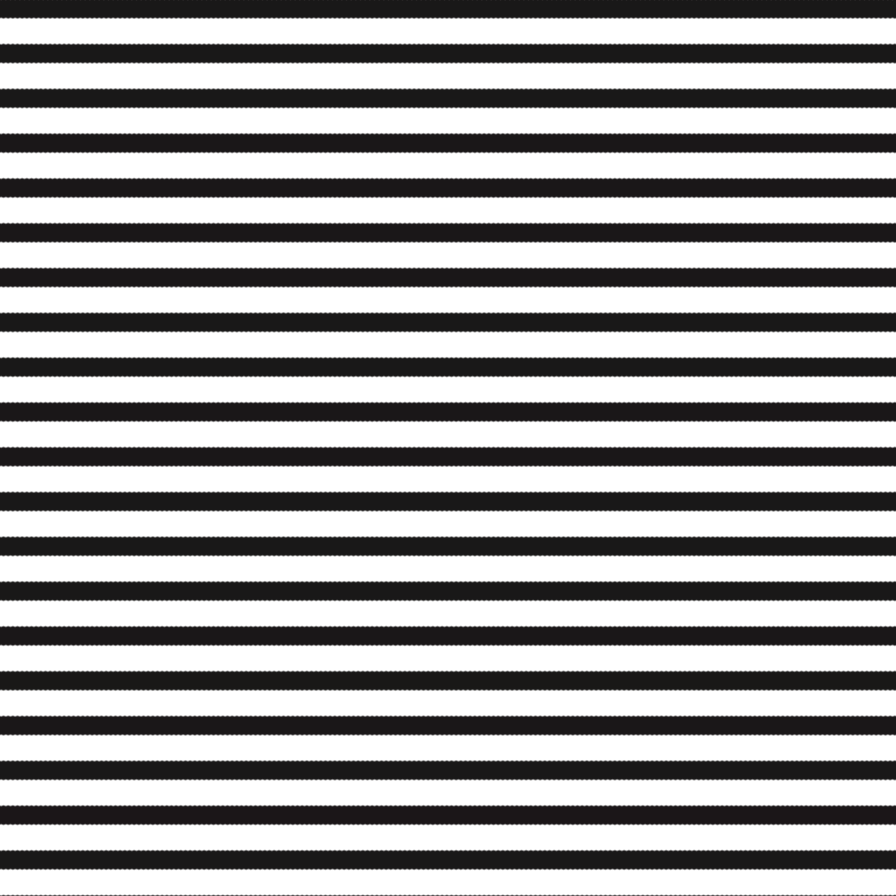
A WebGL 2 fragment shader for this pattern:

```glsl
#version 300 es
precision highp float;
// Horizontal near-black stripes on white, evenly repeated down the canvas.
// Each stripe is a distance band around its centre line, with faintly
// serrated soft edges and a very slight change of tint between stripes.

#define STRIPE_COUNT 20.0     // repeats down the canvas
#define STRIPE_WIDTH 0.42     // share of one repeat that is dark
#define STRIPE_CENTRE 0.195   // centre line, in repeats below the top
#define EDGE_SOFTNESS 0.028   // half width of the edge blend, in repeats
#define TOOTH_COUNT 192.0     // edge serrations across the canvas
#define TOOTH_DEPTH 0.006     // serration height, in repeats
#define TINT_VARIATION 0.008  // colour shift between stripes

uniform vec2 u_resolution;
out vec4 fragColor;

const float TAU = 6.2831853;
const vec3 PAPER = vec3(1.0);
const vec3 INK = vec3(0.100, 0.092, 0.094);

float hash(float n) {
    return fract(sin(n * 12.9898) * 43758.547);
}

// Signed distance to the nearest stripe, in repeats; negative inside.
float stripeDistance(float row) {
    return abs(fract(row) - 0.5) - 0.5 * STRIPE_WIDTH;
}

// Slight drift between cool green and warm purple.
vec3 stripeInk(float index) {
    float drift = (hash(index + 3.0) - 0.5) * TINT_VARIATION;
    return INK + drift * vec3(-1.0, 1.0, -0.5);
}

void main() {
    vec2 uv = gl_FragCoord.xy / u_resolution;

    // Rows run downward, with each stripe centred in its cell.
    float row = (1.0 - uv.y) * STRIPE_COUNT - STRIPE_CENTRE + 0.5;
    float serration = TOOTH_DEPTH * sin(uv.x * TOOTH_COUNT * TAU);
    float edge = stripeDistance(row) + serration;

    // Blend over at least one pixel at small sizes.
    float pixel = STRIPE_COUNT / u_resolution.y;
    float blend = max(EDGE_SOFTNESS, 0.7 * pixel);
    float coverage = 1.0 - smoothstep(-blend, blend, edge);

    fragColor = vec4(mix(PAPER, stripeInk(floor(row)), coverage), 1.0);
}
```
